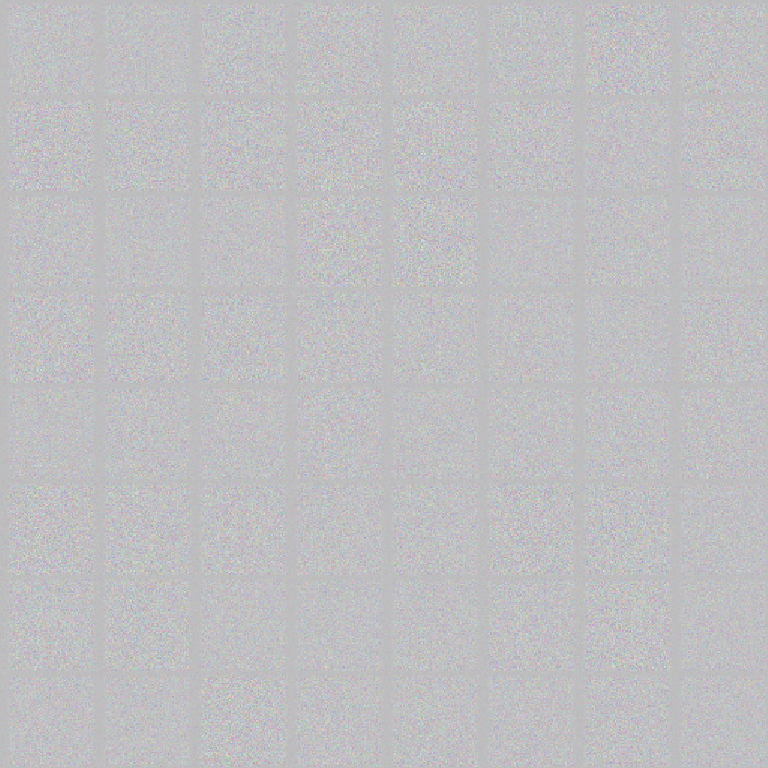
Give the GLSL for this pattern, as a WebGL 2 fragment shader.

```glsl
#version 300 es
precision highp float;

uniform vec2 u_resolution;
out vec4 outColor;

float hash(vec2 p, float seed) {
  vec3 q = fract(vec3(p.xyx) * 0.1031 + seed * 0.137);
  q += dot(q, q.yzx + 33.33);
  return fract((q.x + q.y) * q.z);
}

// Centred noise with a triangular spread, independent in each channel
vec3 colourGrain(vec2 cell) {
  vec3 a = vec3(hash(cell, 1.0), hash(cell, 2.0), hash(cell, 3.0));
  vec3 b = vec3(hash(cell, 4.0), hash(cell, 5.0), hash(cell, 6.0));
  return a + b - 1.0;
}

// 1 between low and high, with ends of the given softness
float band(float x, float low, float high, float soft) {
  return smoothstep(low - soft, low + soft, x) * (1.0 - smoothstep(high - soft, high + soft, x));
}

void main() {
  vec2 uv = gl_FragCoord.xy / u_resolution;

  // 8 by 8 tiles, each woven from 64 by 64 grains
  vec2 tile = floor(uv * 8.0);
  vec2 inTile = fract(uv * 8.0) * 64.0;
  vec2 grain = floor(uv * 512.0);
  vec2 thread = floor(inTile);

  // Grainy square, fading into plainer gutters
  float patchMask = band(inTile.x, 5.5, 62.8, 1.5) * band(inTile.y, 1.0, 61.0, 1.5);

  // Faint speckled threads running along the gutters
  float gutterThread = max(band(inTile.x, 1.5, 3.0, 0.6), band(inTile.y, 62.0, 63.2, 0.6));

  // Uneven rows and columns give the weave
  float columnStrength = mix(0.7, 1.2, hash(vec2(thread.x, 7.0), 8.0));
  float rowStrength = mix(0.7, 1.2, hash(vec2(thread.y, 19.0), 9.0));

  // Each tile has its own contrast
  float tileContrast = mix(0.065, 0.105, pow(hash(tile + 3.0, 10.0), 1.4));
  float coverage = max(mix(0.3, 1.0, patchMask), 0.5 * gutterThread);
  float strength = tileContrast * columnStrength * rowStrength * coverage;

  vec3 gutterGrey = vec3(0.742, 0.742, 0.745);
  vec3 patchGrey = vec3(0.75, 0.75, 0.758);
  vec3 colour = mix(gutterGrey, patchGrey, patchMask) + colourGrain(grain) * strength;

  outColor = vec4(clamp(colour, 0.0, 1.0), 1.0);
}
```
